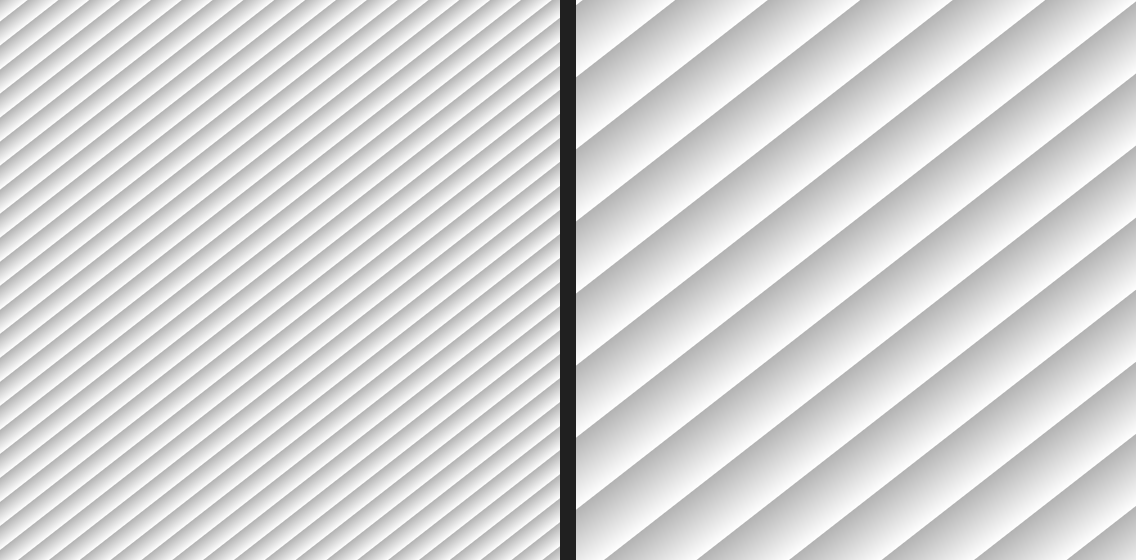
Left: the whole. Right: its middle third, enlarged.
Give the GLSL for this pattern, as a Shadertoy shader.

```glsl
// Diagonal grey slats, each shading from a dark upper edge to a white lower edge.

const vec2  REPEATS     = vec2(18.16, 23.31); // slats across and down the canvas
const float PHASE       = 0.896;              // offset of the first edge from the top left
const float SHADE_DARK  = 0.70;
const float SHADE_LIGHT = 1.00;

// Sawtooth from 0 to 1 whose jump is smoothed over the given width.
float smoothSawtooth(float position, float width) {
    float edgeDistance = fract(position + 0.5) - 0.5;
    float pastEdge = clamp(edgeDistance / width + 0.5, 0.0, 1.0);
    return edgeDistance + 1.0 - pastEdge;
}

void mainImage(out vec4 fragColor, in vec2 fragCoord) {
    vec2 uv = fragCoord / iResolution.xy;

    // Slat coordinate, growing rightward and downward
    float slat = dot(vec2(uv.x, 1.0 - uv.y), REPEATS) - PHASE;
    float pixelWidth = length(REPEATS / iResolution.xy);

    // Linear shading across each slat
    float shade = mix(SHADE_DARK, SHADE_LIGHT, smoothSawtooth(slat, pixelWidth));
    fragColor = vec4(vec3(shade), 1.0);
}
```
